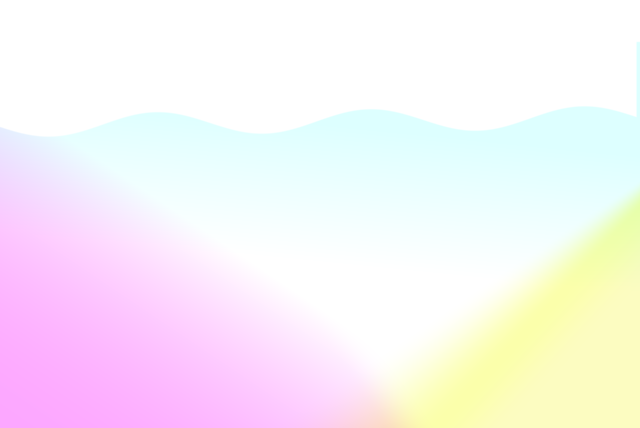
A WebGL 2 fragment shader for this background:

```glsl
#version 300 es
precision highp float;

uniform vec2 u_resolution;
out vec4 outColor;

#define CYAN vec3(0.865, 1.0, 1.0)
#define PINK vec3(0.99, 0.655, 1.0)
#define YELLOW vec3(0.985, 1.0, 0.67)
#define CREAM vec3(0.99, 0.988, 0.755)
#define ASPECT 1.5
#define WAVE_HEIGHT 0.0268
#define WAVE_LENGTH 0.5
#define WAVE_CREST 0.367
#define WAVE_BASE 0.706
#define WAVE_TILT 0.0137
#define SLIVER_CORNER vec2(1.492, 0.902)

const float TAU = 6.2831853;

// Signed distance to a line, positive on the side the normal points to
float lineDistance(vec2 p, vec2 normal, float offset) {
    return dot(p, normal) - offset;
}

// Height of the rippled upper border
float waveHeight(float x) {
    float ripple = cos(TAU * (x - WAVE_CREST) / WAVE_LENGTH);
    return WAVE_BASE + WAVE_TILT * x + WAVE_HEIGHT * ripple;
}

// Cyan wash, fading to white down a slightly tilted axis
vec3 cyanWash(vec2 p) {
    float depth = clamp((p.y + 0.1 * p.x - 0.46) / 0.33, 0.0, 1.0);
    return mix(vec3(1.0), CYAN, depth);
}

// Pink glow from the lower left, closed off by a steep edge on its right
vec3 pinkGlow(vec2 p) {
    float inside = -lineDistance(p, vec2(0.557, 0.83), 0.65) / 0.65;
    float rest = 1.0 - clamp(inside, 0.0, 1.0);
    float side = lineDistance(p, vec2(0.836, 0.548), 0.75);
    float amount = (1.0 - rest * rest) * (1.0 - smoothstep(0.0, 0.11, side));
    return mix(vec3(1.0), PINK, amount);
}

// Yellow fan that rises to a ridge, then settles into cream
vec3 yellowFan(vec2 p) {
    float border = lineDistance(p, vec2(0.553, -0.833), 0.346);
    float ridge = lineDistance(p, vec2(0.731, -0.683), 0.747);
    float rise = border / max(border - min(ridge, 0.0), 0.001);
    vec3 body = mix(YELLOW, CREAM, smoothstep(0.0, 0.12, ridge));
    return mix(vec3(1.0), body, smoothstep(0.0, 1.0, rise));
}

void main() {
    vec2 p = gl_FragCoord.xy / u_resolution * vec2(ASPECT, 1.0);
    float soft = 1.0 / u_resolution.y;

    // Overlapping translucent washes
    vec3 color = cyanWash(p) * pinkGlow(p) * yellowFan(p);

    // White cover above the wave, open at a thin sliver on the right
    float cover = smoothstep(-soft, soft, p.y - waveHeight(p.x));
    vec2 inset = smoothstep(-soft, soft, vec2(p.x, -p.y) - SLIVER_CORNER * vec2(1.0, -1.0));
    cover *= 1.0 - inset.x * inset.y;

    outColor = vec4(mix(color, vec3(1.0), cover), 1.0);
}
```
